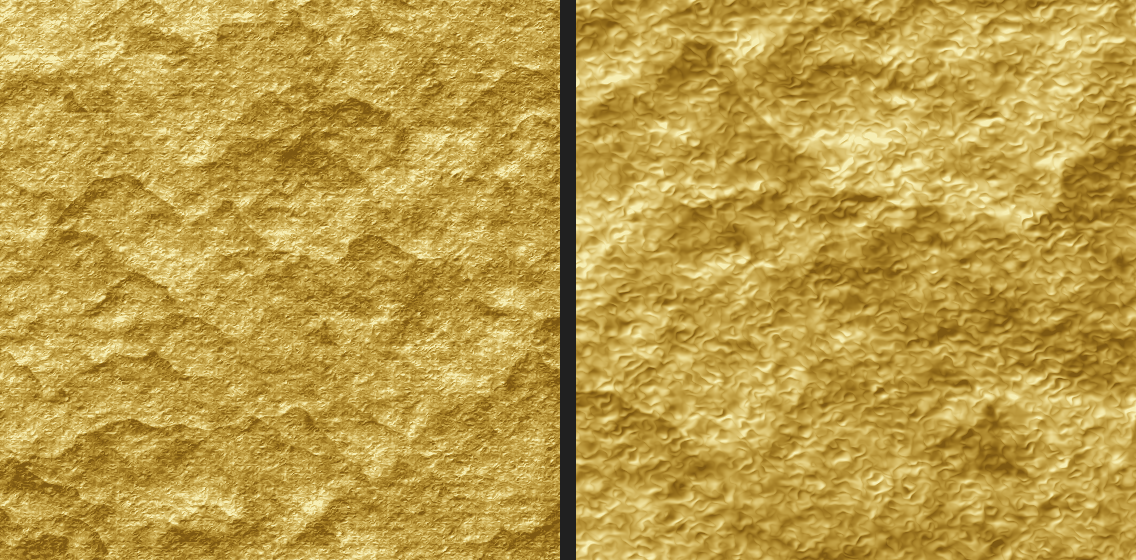
Left, the full canvas; right, a detail of the centre.
Give the GLSL for this texture, as a three.js fragment shader.

```glsl
// Crumpled gold foil: two sizes of overlapping peaked folds, each dark under
// its crest, plus octaves of ridged noise lit from above as slopes with thin
// dark creases. The summed tone is turned into gold by a quadratic ramp.
varying vec2 vUv;

// Gold ramp: SHADOW + tone * RISE + tone^2 * GLOW
const vec3 SHADOW = vec3(0.55, 0.40, 0.09);
const vec3 RISE = vec3(0.45, 0.43, 0.20);
const vec3 GLOW = vec3(-0.07, 0.04, 0.31);

const float BASE_TONE = 0.79;
const vec2 LIGHT_DIR = vec2(-0.42, 0.91);

// Crinkles
const int OCTAVES = 6;
const vec2 STRETCH = vec2(0.88, 1.10);
const float FIRST_FREQ = 4.0;
const float FREQ_STEP = 2.06;
const float FIRST_WEIGHT = 0.14;
const float WEIGHT_STEP = 1.18;
const float SLOPE_STEP = 0.18;
const float CRINKLE_WARP = 0.5;
const float CREASE_DARK = 0.5;
const float CREASE_FADE = 16.0;

// Folds
const vec2 FOLD_CELL = vec2(0.22, 0.105);
const float FOLD_DARK = 0.56;
const float FOLD_RIM = 0.16;
const float RIM_HEIGHT = 0.025;
const float EDGE = 0.003;
const float SMALL_FOLD_SCALE = 2.3;
const float SMALL_FOLD_SHARE = 0.5;

vec2 hash2(vec2 p) {
  vec3 q = fract(p.xyx * vec3(0.1031, 0.1030, 0.0973));
  q += dot(q, q.yzx + 33.33);
  return fract((q.xx + q.yz) * q.zy);
}

float cornerSlope(vec2 cell, vec2 corner, vec2 f) {
  return dot(hash2(cell + corner) * 2.0 - 1.0, f - corner);
}

float gradientNoise(vec2 p) {
  vec2 cell = floor(p);
  vec2 f = p - cell;
  vec2 u = f * f * f * (f * (f * 6.0 - 15.0) + 10.0);
  float low = mix(cornerSlope(cell, vec2(0.0), f),
                  cornerSlope(cell, vec2(1.0, 0.0), f), u.x);
  float high = mix(cornerSlope(cell, vec2(0.0, 1.0), f),
                   cornerSlope(cell, vec2(1.0), f), u.x);
  return mix(low, high, u.y);
}

vec2 noise2(vec2 p) {
  return vec2(gradientNoise(p), gradientNoise(p + vec2(37.2, 91.7)));
}

// Distance from a sharp crease line, softened at its very tip
float crease(vec2 p) {
  float n = gradientNoise(p);
  return sqrt(n * n + 0.0002);
}

// Sum of lit slopes of ridged noise, each octave bent by its own warp
float crinkles(vec2 p) {
  float sum = 0.0;
  float freq = FIRST_FREQ;
  float weight = FIRST_WEIGHT;
  for (int i = 0; i < OCTAVES; i++) {
    vec2 q = p * STRETCH * freq + float(i) * vec2(17.3, 29.1);
    q += CRINKLE_WARP * noise2(q * 1.3 + 5.7);
    float here = crease(q);
    float slope = (crease(q + LIGHT_DIR * SLOPE_STEP) - here) / SLOPE_STEP;
    sum += weight * (slope - CREASE_DARK * exp(-here * CREASE_FADE));
    freq *= FREQ_STEP;
    weight *= WEIGHT_STEP;
  }
  return sum;
}

// Scattered peaks: a dark band fades below each crest, a thin light rim above
float folds(vec2 p, float edge) {
  p += 0.10 * noise2(p * 5.0) + 0.04 * noise2(p * 14.0 + 3.1)
     + 0.014 * noise2(p * 40.0 + 8.4);
  vec2 home = floor(p / FOLD_CELL);
  float dark = 0.0;
  float rim = 0.0;
  for (int j = -1; j <= 3; j++) {
    for (int i = -1; i <= 1; i++) {
      vec2 cell = home + vec2(float(i), float(j));
      vec2 shape = hash2(cell + 51.0);
      vec2 style = hash2(cell + 113.0);
      vec2 d = p - (cell + hash2(cell)) * FOLD_CELL;
      float reach = mix(0.13, 0.22, shape.x);
      float steep = d.x < 0.0 ? mix(0.4, 0.95, shape.y) : mix(0.3, 0.8, style.x);
      float depth = -d.y - steep * (sqrt(d.x * d.x + 0.0004) - 0.02);
      float strength = mix(0.4, 1.0, style.y)
                     * (1.0 - smoothstep(0.35, 1.0, abs(d.x) / reach));
      float below = smoothstep(-edge, edge, depth);
      float fade = exp(-max(depth, 0.0) / mix(0.022, 0.055, shape.x));
      dark = max(dark, strength * below * fade);
      rim = max(rim, strength * (1.0 - below) * exp(min(depth, 0.0) / RIM_HEIGHT));
    }
  }
  return FOLD_RIM * rim - FOLD_DARK * dark;
}

void main() {
  vec2 p = vUv + 3.0;
  // Broad light: brighter toward the upper left
  float broad = 0.12 * (vUv.y - 0.5) - 0.08 * (vUv.x - 0.5)
              + 0.2 * gradientNoise(p * 2.3);
  float tone = BASE_TONE + broad + crinkles(p) + folds(p, EDGE)
    + SMALL_FOLD_SHARE * folds(p * SMALL_FOLD_SCALE, EDGE * SMALL_FOLD_SCALE);
  tone = clamp(tone, -0.12, 1.12);
  gl_FragColor = vec4(SHADOW + tone * RISE + tone * tone * GLOW, 1.0);
}
```
